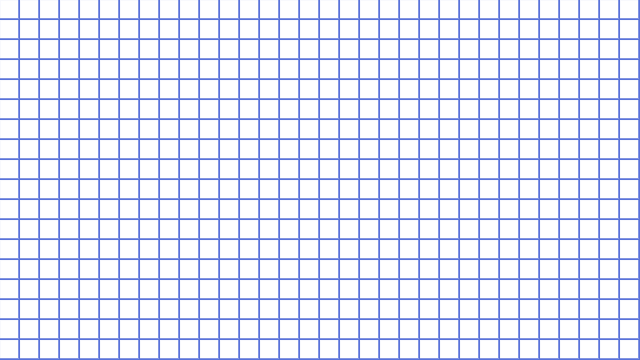
Give the GLSL for this pattern, as a Shadertoy shader.

```glsl
const vec2 CELLS = vec2(32.0, 18.0);
const float LINE_WIDTH = 0.085; // fraction of a cell
const vec3 PAPER = vec3(1.0);
const vec3 INK = vec3(0.323, 0.427, 0.844);

// Distance to the nearest line centre, wrapping at every whole cell
float wrappedDistance(float position, float centre) {
    return abs(fract(position - centre + 0.5) - 0.5);
}

// Soft-edged coverage of a line; all lengths are in cells
float lineCoverage(float position, float centre, float width, float pixel) {
    float edge = wrappedDistance(position, centre) - 0.5 * width;
    float softness = 0.654 * pixel;
    return 1.0 - smoothstep(-softness, softness, edge);
}

// Each cell is ruled along its right and lower sides
float gridCoverage(vec2 position, float width, vec2 pixel) {
    float vertical = lineCoverage(position.x, 1.0 - 0.5 * width, width, pixel.x);
    float horizontal = lineCoverage(position.y, 0.5 * width, width, pixel.y);
    return max(vertical, horizontal);
}

void mainImage(out vec4 fragColor, in vec2 fragCoord) {
    vec2 pixel = CELLS / iResolution.xy;
    float ink = gridCoverage(fragCoord * pixel, LINE_WIDTH, pixel);
    fragColor = vec4(mix(PAPER, INK, ink), 1.0);
}
```
